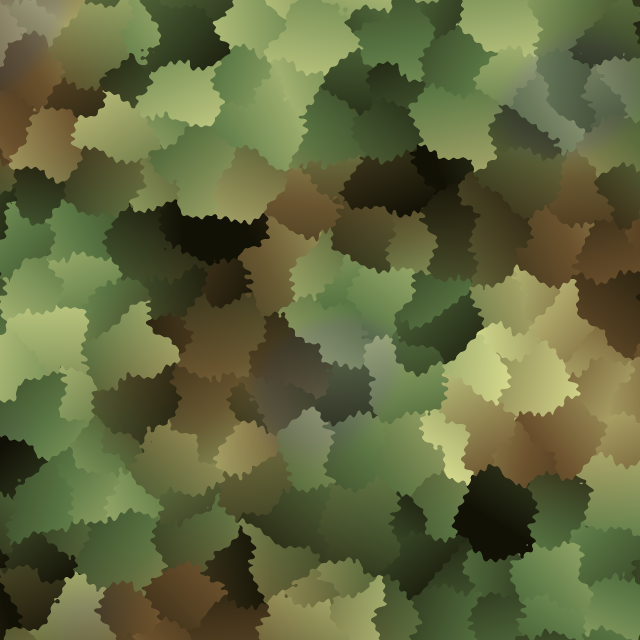
Write a Shadertoy shader that draws this pattern.

```glsl
const float CELLS = 12.0;        // patches along the canvas height
const float SAMPLES = 3.0;       // antialiasing samples per axis

const vec3 SHADOW = vec3(0.07, 0.065, 0.02);
const vec3 GREEN  = vec3(0.355, 0.47, 0.27);
const vec3 BROWN  = vec3(0.42, 0.315, 0.175);
const vec3 STRAW  = vec3(0.84, 0.86, 0.56);

vec2 hash2(vec2 p) {
    vec3 h = fract(p.xyx * vec3(0.1031, 0.1030, 0.0973));
    h += dot(h, h.yzx + 33.33);
    return fract((h.xx + h.yz) * h.zy);
}

// Sines in turning directions, scaled to unit deviation
float layeredSines(vec2 p, float frequency, float seed) {
    float sum = 0.0;
    for (float i = 0.0; i < 6.0; i++) {
        float angle = 2.4 * i + seed;
        vec2 direction = vec2(cos(angle), sin(angle));
        sum += sin(frequency * dot(p, direction) + seed * (i + 1.7));
        frequency *= 1.2;
    }
    return sum * 0.577;
}

// Broad bends plus fine rounded teeth
vec2 scallop(vec2 p, float toothFrequency, float toothSize) {
    vec2 bend = 0.008 * sin(75.0 * p.yx + vec2(0.4, 2.1) + 2.0 * sin(31.0 * p));
    vec2 teeth = sin(toothFrequency * p.yx + 1.5 * sin(47.0 * p));
    vec2 diagonal = vec2(p.x + p.y, p.x - p.y);
    teeth += 0.5 * sin(0.53 * toothFrequency * diagonal + vec2(1.3, 4.2));
    return p + bend + toothSize * teeth;
}

// Weighted cellular noise: xy = centre of the owning patch, zw = its id
vec4 findPatch(vec2 q) {
    vec2 base = floor(q);
    vec4 owner = vec4(0.0);
    float nearest = 1e3;
    for (float y = -2.0; y <= 2.0; y++) {
        for (float x = -2.0; x <= 2.0; x++) {
            vec2 id = base + vec2(x, y);
            vec2 centre = id + hash2(id + 17.0);
            float radius = 0.45 * hash2(id + 71.0).x;
            float d = length(q - centre) - radius;
            if (d < nearest) {
                nearest = d;
                owner = vec4(centre, id);
            }
        }
    }
    return owner;
}

vec3 foliageRamp(float tone, float dryness) {
    vec3 middle = mix(GREEN, BROWN, dryness);
    vec3 low = mix(SHADOW, middle, clamp(2.0 * tone, 0.0, 1.0));
    return mix(low, STRAW, clamp(2.0 * tone - 1.0, 0.0, 1.0));
}

vec3 camouflage(vec2 p) {
    vec2 q = scallop(p, 425.0, 0.003) * CELLS;
    vec4 owner = findPatch(q);
    vec2 centre = owner.xy / CELLS;
    vec2 jitter = hash2(owner.zw + 133.0) - 0.5;

    // Tone: clustered light, patch variation and a soft inner gradient
    float angle = 6.2832 * hash2(owner.zw + 211.0).x;
    float slope = dot(p * CELLS - owner.xy, vec2(cos(angle), sin(angle)));
    float tone = 0.45 + 0.15 * layeredSines(centre, 10.0, 2.3)
               + 0.42 * jitter.x + 0.16 * slope;

    // Hue drifts smoothly across neighbouring patches
    float drift = layeredSines(mix(centre, p, 0.5), 7.0, 5.1);
    float dryness = smoothstep(-0.9, 1.6, drift + 0.9 * jitter.y);

    // A few patches turn grey
    vec3 colour = foliageRamp(tone, dryness);
    float grey = 0.45 * smoothstep(1.2, 2.2, layeredSines(p, 8.0, 8.6));
    return mix(colour, vec3(dot(colour, vec3(0.333))), grey);
}

void mainImage(out vec4 fragColor, in vec2 fragCoord) {
    vec3 sum = vec3(0.0);
    for (float y = 0.0; y < SAMPLES; y++) {
        for (float x = 0.0; x < SAMPLES; x++) {
            vec2 offset = (vec2(x, y) + 0.5) / SAMPLES - 0.5;
            sum += camouflage((fragCoord + offset) / iResolution.y);
        }
    }
    fragColor = vec4(sum / (SAMPLES * SAMPLES), 1.0);
}
```
